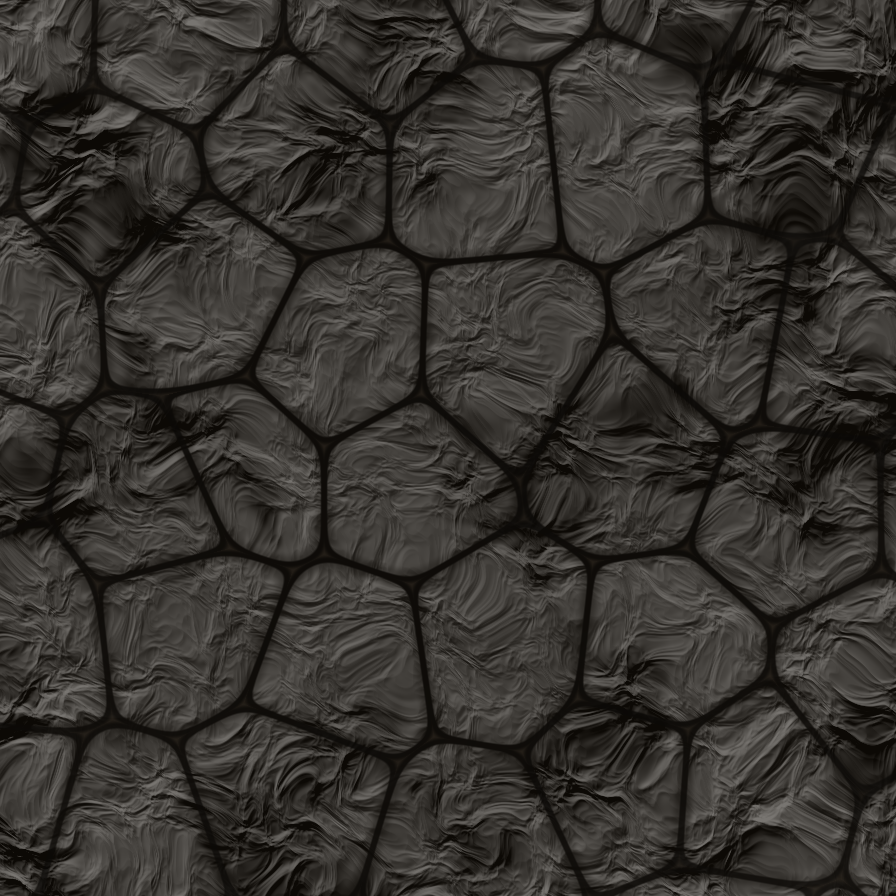
Give the GLSL for this texture, as a Shadertoy shader.

```glsl
// Dark cracked rock paving: rounded Voronoi stones split by thin brown-black gaps.
// The surface is warped, ridged gradient noise lit from above; layered sines
// spread rough, shadowed patches that thicken toward the rim.

const float STONES_PER_HEIGHT = 5.5;
const float GAP_HALF_WIDTH = 0.019;   // in stone units
const float CORNER_SHARPNESS = 24.0;
const vec2 LIGHT_DIRECTION = vec2(-0.42, 0.91);
const vec3 WARM_TINT = vec3(0.012, 0.0, -0.016);
const vec3 GAP_BLACK = vec3(0.055, 0.045, 0.033);
const vec3 GAP_BROWN = vec3(0.140, 0.118, 0.092);

vec2 hash2(vec2 p) {
    vec3 h = fract(p.xyx * vec3(0.1031, 0.1030, 0.0973));
    h += dot(h, h.yzx + 33.33);
    return fract((h.xx + h.yz) * h.zy);
}

mat2 rotation(float angle) {
    float c = cos(angle), s = sin(angle);
    return mat2(c, s, -s, c);
}

// Slope contribution of one lattice corner.
float cornerSlope(vec2 id, vec2 offset) {
    float angle = 6.2832 * hash2(id).x;
    return dot(vec2(cos(angle), sin(angle)), offset);
}

// Gradient noise, roughly -0.7 to 0.7.
float noise(vec2 p) {
    vec2 id = floor(p), f = p - id;
    vec2 blend = f * f * f * (f * (f * 6.0 - 15.0) + 10.0);
    vec2 right = vec2(1.0, 0.0), up = vec2(0.0, 1.0);
    float low = mix(cornerSlope(id, f), cornerSlope(id + right, f - right), blend.x);
    float high = mix(cornerSlope(id + up, f - up), cornerSlope(id + 1.0, f - 1.0), blend.x);
    return mix(low, high, blend.y);
}

vec2 warp(vec2 p, float frequency, float amount) {
    vec2 q = p * frequency;
    return p + amount * vec2(noise(q + 5.3), noise(q + 71.7));
}

// Irregular soft blotches, roughly -1.5 to 1.5.
float layeredSines(vec2 p) {
    float sum = 0.0, amplitude = 1.0;
    for (int i = 0; i < 4; i++) {
        sum += amplitude * sin(p.x + 1.5 * sin(p.y + float(i)));
        p = rotation(0.9) * p * 1.9 + 2.7;
        amplitude *= 0.5;
    }
    return sum;
}

// Crumpled rock height; roughness raises the broad ledges.
float rockHeight(vec2 p, float roughness) {
    vec2 q = warp(warp(p, 11.0, 0.055), 38.0, 0.016);
    q = rotation(0.5) * q * vec2(7.5, 9.5);
    float height = 0.0, size = 1.0 / 8.5;
    for (int i = 0; i < 5; i++) {
        float weight = i < 2 ? mix(0.35, 0.85, roughness) : 0.55;
        height -= weight * size * abs(noise(q + 17.0));
        q = rotation(0.75) * q * 2.0;
        size *= 0.5;
    }
    return height;
}

// Slope facing the light, softly limited.
float litSlope(vec2 p, float roughness) {
    vec2 stepToLight = 0.0011 * LIGHT_DIRECTION;
    float rise = rockHeight(p + stepToLight, roughness)
               - rockHeight(p - stepToLight, roughness);
    float slope = -rise / 0.0022;
    return slope / sqrt(1.0 + 0.15 * slope * slope);
}

vec2 stoneCenter(vec2 id) {
    float rowShift = 0.5 * mod(id.y, 2.0) - 0.25;
    return id + 0.5 + 0.55 * (hash2(id + 41.0) - 0.5) + vec2(rowShift, 0.0);
}

// x: rounded distance to the stone's border, y: random value of the stone.
vec2 stonePattern(vec2 p) {
    vec2 cell = floor(p), home = cell, toHome = vec2(9.0);
    for (int y = -2; y <= 2; y++)
    for (int x = -2; x <= 2; x++) {
        vec2 id = cell + vec2(x, y);
        vec2 d = stoneCenter(id) - p;
        if (dot(d, d) < dot(toHome, toHome)) { toHome = d; home = id; }
    }
    float sum = 0.0;
    for (int y = -2; y <= 2; y++)
    for (int x = -2; x <= 2; x++) {
        if (x == 0 && y == 0) continue;
        vec2 d = stoneCenter(home + vec2(x, y)) - p;
        float border = dot(0.5 * (toHome + d), normalize(d - toHome));
        sum += exp(-CORNER_SHARPNESS * border);
    }
    return vec2(-log(sum) / CORNER_SHARPNESS, hash2(home).x);
}

void mainImage(out vec4 fragColor, in vec2 fragCoord) {
    vec2 uv = fragCoord / iResolution.y;
    vec2 middle = 0.5 * iResolution.xy / iResolution.y;

    // Rough shadowed patches, denser near the rim
    float rim = smoothstep(0.25, 0.7, length(uv - middle));
    vec2 patchPoint = rotation(0.6) * warp(uv, 9.0, 0.08) * vec2(11.0, 14.0);
    float blotch = layeredSines(patchPoint + 4.0) + 0.5 * noise(uv * 45.0);
    float patchShade = smoothstep(-0.2, 1.7, blotch + 0.9 * rim - 0.3);
    float roughness = clamp(0.6 * rim + 0.6 * patchShade, 0.0, 1.0);

    // Stone surface
    vec2 stone = stonePattern(uv * STONES_PER_HEIGHT + 3.0);
    float light = 0.255 - 0.14 * patchShade + 0.03 * (stone.y - 0.5);
    light += 0.085 * (1.0 + 0.5 * roughness) * litSlope(uv, roughness);
    light *= mix(0.7, 1.0, smoothstep(GAP_HALF_WIDTH, 0.08, stone.x));
    vec3 rock = clamp(light, 0.035, 0.46) + WARM_TINT;

    // Gaps, browner where several meet and fainter under rough rock
    float junction = smoothstep(0.02, 0.05, GAP_HALF_WIDTH - stone.x);
    vec3 gap = mix(GAP_BLACK, GAP_BROWN, junction) * (1.0 - 0.3 * patchShade);
    float stoneMask = smoothstep(-0.007, 0.007, stone.x - GAP_HALF_WIDTH);
    vec3 color = mix(rock, gap, (1.0 - stoneMask) * (1.0 - 0.3 * roughness));

    fragColor = vec4(color, 1.0);
}
```
